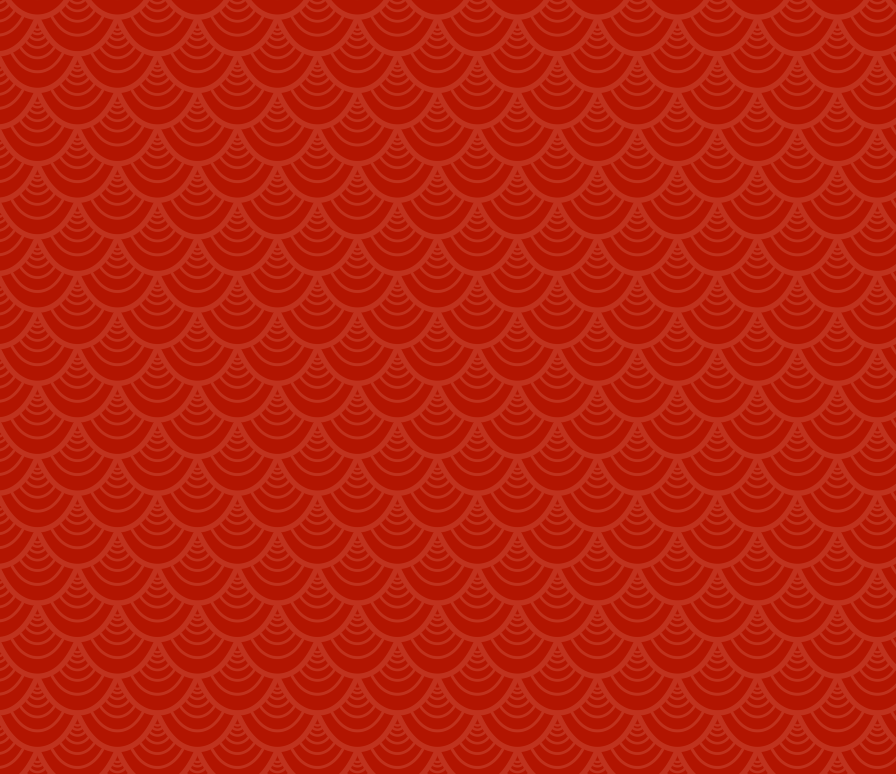
Reproduce this pattern procedurally as a Shadertoy shader.

```glsl
#define COLUMNS 11.2
#define ROW_STEP 0.4577
#define PHASE vec2(0.468, 0.47)
#define ROUNDNESS 0.27
#define RIM_HALF_WIDTH 0.034
#define RIB_HALF_WIDTH 0.020
#define RIB_COUNT 6
#define RIB_RATIO 0.745
#define GROUND_COLOR vec3(0.697, 0.084, 0.002)
#define LINE_COLOR vec3(0.748, 0.197, 0.117)

// Horizontal offset from the nearest scale centre in a row, -1 to 1
float scaleOffset(float x, float row) {
    return 2.0 * fract(x - 0.5 * row + 0.5) - 1.0;
}

// Rise of a scale's rim above its lowest point, in row steps
float rimRise(float u) {
    float u2 = u * u;
    return u2 * mix(1.0, u2, ROUNDNESS);
}

float rimSlope(float u) {
    return 2.0 * u * mix(1.0, 2.0 * u * u, ROUNDNESS);
}

// Approximate distance, in column widths, to a rounded arc.
// Size 1 is the rim; smaller arcs shrink toward the tip at depth 0.
float arcDistance(float u, float depth, float size) {
    float v = u / size;
    float slope = 2.0 * ROW_STEP * rimSlope(v);
    float gap = ROW_STEP * (depth + size * (rimRise(v) - 2.0));
    return abs(gap) / sqrt(1.0 + slope * slope);
}

float stroke(float dist, float halfWidth, float blur) {
    return 1.0 - smoothstep(halfWidth - blur, halfWidth + blur, dist);
}

void mainImage(out vec4 fragColor, in vec2 fragCoord) {
    float pixel = COLUMNS / iResolution.x;
    float blur = max(0.65 * pixel, 0.008);

    // Columns run rightward, rows run down from the top edge
    float x = fragCoord.x * pixel - PHASE.x;
    float y = (iResolution.y - fragCoord.y) * pixel / ROW_STEP - PHASE.y;

    // Upper scales overlap the row below them
    float row = ceil(y);
    float u = scaleOffset(x, row);
    if (y + rimRise(u) > row) {
        row += 1.0;
        u = scaleOffset(x, row);
    }
    float depth = y - row + 2.0;

    // Rims of this scale and of the one covering it
    float upperU = scaleOffset(x, row - 1.0);
    float rim = min(arcDistance(u, depth, 1.0),
                    arcDistance(upperU, depth + 1.0, 1.0));
    float ink = stroke(rim, RIM_HALF_WIDTH, blur);

    // Nested ribs, tighter and finer toward the tip
    float size = 1.0;
    for (int i = 0; i < RIB_COUNT; i++) {
        size *= RIB_RATIO;
        float halfWidth = RIB_HALF_WIDTH * mix(0.7, 1.0, size);
        ink = max(ink, stroke(arcDistance(u, depth, size), halfWidth, blur));
    }

    fragColor = vec4(mix(GROUND_COLOR, LINE_COLOR, ink), 1.0);
}
```
